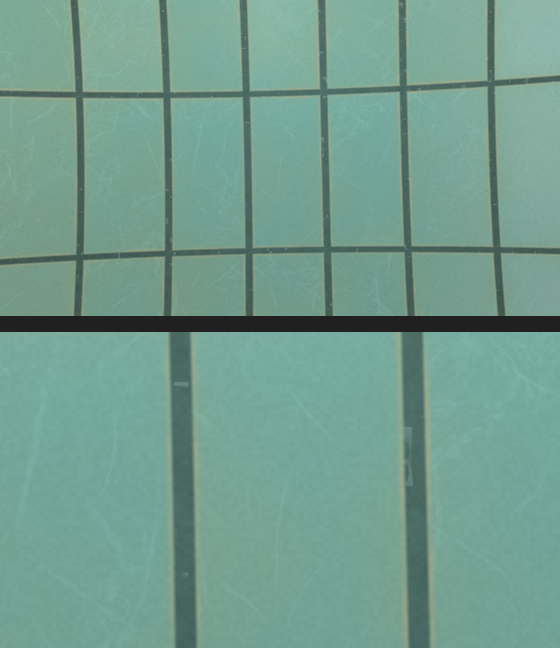
Top: the whole. Bottom: its middle third, enlarged.
Give the GLSL for this pattern, as a Shadertoy shader.

```glsl
#define BAR_HALF vec2(0.0112, 0.0092)
#define BAR_SOFT 0.0022
#define SCRATCHES 9
#define SCRATCH_GAIN 0.30
#define VEIN_GAIN 0.20
#define STAIN_GAIN 0.65
#define GRAIN_GAIN 0.022
#define TEAL vec3(0.435, 0.645, 0.600)
#define OLIVE vec3(0.510, 0.630, 0.535)
#define PALE vec3(0.550, 0.690, 0.655)
#define BAR_COLOR vec3(0.270, 0.355, 0.325)
#define RIM_COLOR vec3(0.640, 0.655, 0.530)

vec2 hash22(vec2 p) {
    vec3 q = fract(vec3(p.xyx) * vec3(0.1031, 0.1030, 0.0973));
    q += dot(q, q.yzx + 33.33);
    return fract((q.xx + q.yz) * q.zy);
}

float noise(vec2 p) {
    vec2 i = floor(p), f = fract(p);
    f = f * f * (3.0 - 2.0 * f);
    float low = mix(hash22(i).x, hash22(i + vec2(1, 0)).x, f.x);
    float high = mix(hash22(i + vec2(0, 1)).x, hash22(i + vec2(1, 1)).x, f.x);
    return mix(low, high, f.y);
}

float fbm(vec2 p) {
    float sum = 0.0, gain = 0.5;
    for (int i = 0; i < 4; i++) {
        sum += gain * noise(p);
        p = mat2(1.6, 1.2, -1.2, 1.6) * p + 7.1;
        gain *= 0.5;
    }
    return sum / 0.9375;
}

// Lens-bent grid: xy = cell coordinates, zw = local cell size
vec4 bentGrid(vec2 p) {
    float d = p.x - 0.903, q = p.y - 0.5;
    float lower = 0.208 + d * (0.0185 - 0.0255 * d);
    float upper = 0.705 + d * (0.0278 + 0.0301 * d);
    float s = d + q * (0.0213 + 0.0167 * d) + q * q * (0.009 - 0.083 * d);
    float u = 3.485 + s * (4.09 - 0.6 * s * s);
    float height = upper - lower;
    return vec4(u, (p.y - lower) / height, 1.0 / (4.09 - 1.8 * s * s), height);
}

// Curved, frayed strokes scattered over one pane
float scratches(vec2 local, vec2 cell, vec2 size, float px) {
    float sum = 0.0;
    for (int i = 0; i < SCRATCHES; i++) {
        vec2 seed = cell * 17.0 + float(i) * vec2(3.7, 5.3) + 90.0;
        vec2 place = hash22(seed), form = hash22(seed + 41.0), look = hash22(seed + 83.0);
        float angle = (form.x - 0.5) * 2.2;
        vec2 dir = vec2(sin(angle), cos(angle));
        vec2 r = local - place * size;
        float along = dot(r, dir);
        float across = dot(r, vec2(dir.y, -dir.x)) + (look.x - 0.5) * 5.0 * along * along;
        across += 0.004 * (noise(vec2(along * 60.0, float(i) * 9.0)) - 0.5);
        float reach = mix(0.03, 0.14, form.y * form.y);
        float width = mix(0.0015, 0.0065, look.y * look.y * look.y) + px;
        float stroke = 1.0 - smoothstep(0.2 * width, width, abs(across));
        float taper = 1.0 - smoothstep(0.3 * reach, reach, abs(along));
        sum += stroke * taper * mix(0.35, 1.0, place.y);
    }
    return min(sum, 1.3);
}

// Thin branching lines along noise contours
float veins(vec2 p, float px) {
    vec2 q = p * 13.0 + 2.0 * fbm(p * 9.0);
    float width = 0.022 + 8.0 * px;
    float coarse = 1.0 - smoothstep(0.0, width, abs(fbm(q) - 0.5));
    float fine = 1.0 - smoothstep(0.0, width * 1.5, abs(fbm(q * 2.3 + 19.0) - 0.5));
    return (coarse + 0.6 * fine) * smoothstep(0.42, 0.68, noise(p * 6.0 + 31.0));
}

void mainImage(out vec4 fragColor, in vec2 fragCoord) {
    float px = 1.0 / iResolution.y;
    vec2 p = fragCoord * px;
    vec4 grid = bentGrid(p);
    vec2 cell = floor(grid.xy), size = grid.zw, f = fract(grid.xy);
    vec2 edge = min(f, 1.0 - f) * size - BAR_HALF;
    float gap = min(edge.x, edge.y);

    // Pane tint: teal core, olive margins and a pale right side
    float cloud = fbm(p * 4.5 + cell * 3.1);
    float core = exp(-2.2 * dot(p - vec2(0.98, 0.48), p - vec2(0.98, 0.48)));
    float margin = exp(-max(gap, 0.0) * 26.0);
    float stain = (1.0 - core) * 0.75 + margin * 0.45 + (cloud - 0.5) * 1.1;
    vec3 color = mix(TEAL, OLIVE, clamp(stain * STAIN_GAIN + 0.08, 0.0, 1.0));
    color = mix(color, PALE, 0.75 * smoothstep(1.2, 1.78, p.x) * (1.0 - 0.5 * margin));
    float glow = exp(-3.0 * abs(p.x - 0.85)) * smoothstep(0.5, 1.05, p.y);
    color += vec3(0.06, 0.05, 0.05) * glow;
    color += 0.022 * (hash22(cell + 60.0).x - 0.5);

    // Wear
    vec2 local = f * size;
    float scuff = SCRATCH_GAIN * scratches(local, cell, size, px);
    scuff += VEIN_GAIN * veins(p + cell * 0.37 + 4.0, px);
    color = mix(color, vec3(0.53, 0.74, 0.71), clamp(scuff, 0.0, 0.6));

    // Warm worn rim beside the bars
    float rim = 1.0 - smoothstep(0.001, 0.0055 + px, abs(gap - 0.002));
    color = mix(color, RIM_COLOR, rim * mix(0.1, 0.75, noise(p * 24.0)));

    // Dark bars, hazier toward the upper middle
    float soft = BAR_SOFT + 0.5 * px;
    vec3 bar = BAR_COLOR + vec3(0.02, 0.06, 0.065) * core + 0.03 * glow;
    bar += 0.05 * (fbm(p * 45.0) - 0.5);
    bar += 0.10 * smoothstep(0.86, 0.96, noise(p * 85.0));
    color = mix(bar, color, smoothstep(-soft, soft, gap));

    // Uneven light and fine grain
    color *= mix(0.94, 1.04, smoothstep(0.0, 0.9, p.y));
    color += GRAIN_GAIN * (noise(p * 230.0) - 0.5);
    fragColor = vec4(clamp(color, 0.0, 1.0), 1.0);
}
```
